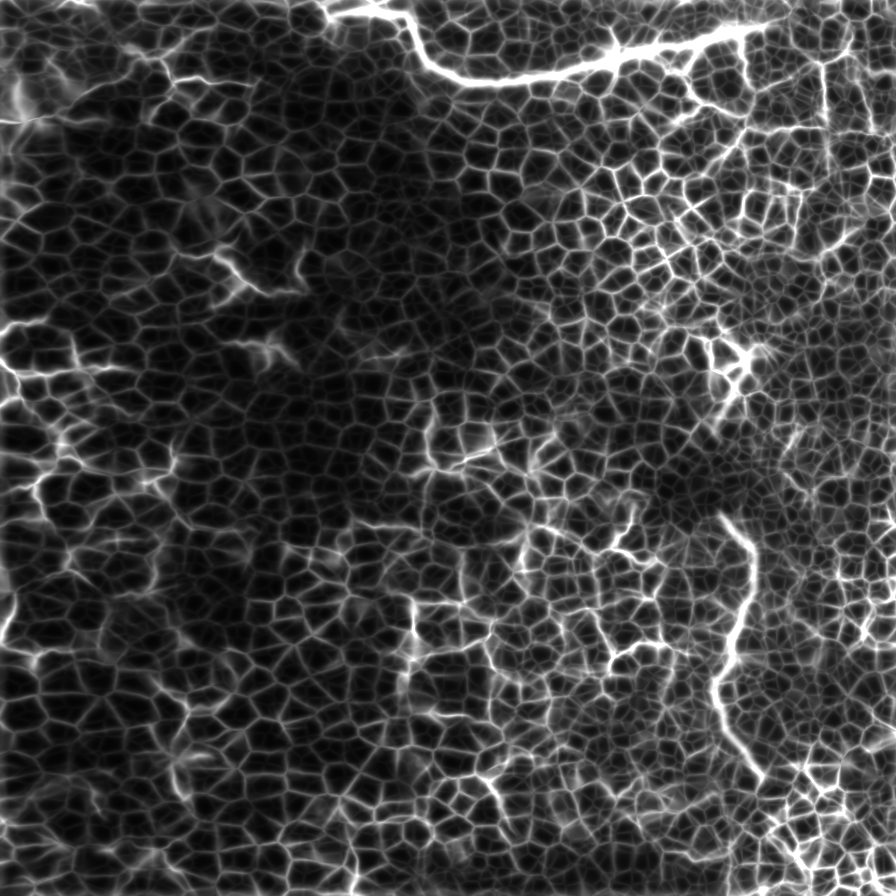
Give the GLSL for this texture, as a WebGL 2 fragment shader.

```glsl
#version 300 es
precision highp float;

uniform vec2 u_resolution;
out vec4 outColor;

#define COARSE_CELLS 15.0
#define MEDIUM_CELLS 36.0
#define FINE_CELLS 62.0
#define COARSE_GLOW 0.62
#define MEDIUM_GLOW 0.20
#define FINE_GLOW 0.06
#define HAZE 0.055
#define WARP 0.014
#define STRAND_WIDTH 0.0052

float hash(vec2 p) {
    vec3 q = fract(p.xyx * 0.1031);
    q += dot(q, q.yzx + 33.33);
    return fract((q.x + q.y) * q.z);
}

vec2 hash2(vec2 p) {
    return vec2(hash(p), hash(p + vec2(37.0, 91.0)));
}

float noise(vec2 p) {
    vec2 cell = floor(p);
    vec2 f = fract(p);
    f = f * f * (3.0 - 2.0 * f);
    float low = mix(hash(cell), hash(cell + vec2(1, 0)), f.x);
    float high = mix(hash(cell + vec2(0, 1)), hash(cell + vec2(1, 1)), f.x);
    return mix(low, high, f.y);
}

float fbm(vec2 p) {
    return 0.55 * noise(p) + 0.3 * noise(p * 2.1 + 17.0) + 0.15 * noise(p * 4.3 + 41.0);
}

// Soft membrane between neighbouring cells: 1 on the border, falling inwards.
float web(vec2 p, float falloff) {
    vec2 cell = floor(p);
    float nearest = 8.0;
    float second = 8.0;
    for (int y = -1; y <= 1; y++) {
        for (int x = -1; x <= 1; x++) {
            vec2 id = cell + vec2(x, y);
            float d = length(id + 0.05 + 0.9 * hash2(id) - p);
            second = min(second, max(nearest, d));
            nearest = min(nearest, d);
        }
    }
    float gap = second - nearest;
    float rounding = 0.4 * falloff;
    return exp(-(sqrt(gap * gap + rounding * rounding) - rounding) / falloff);
}

float wander(float t, float seed) {
    return fbm(vec2(t, seed)) - 0.5;
}

// Height of the long upper strand.
float upperPath(float x) {
    return 0.982 - 0.055 * smoothstep(0.45, 0.48, x) - 0.02 * smoothstep(0.47, 0.53, x)
        + 0.06 * smoothstep(0.52, 0.88, x) + 0.014 * wander(x * 34.0, 5.0);
}

// Sideways position of the broken strand on the right.
float sidePath(float y) {
    return 0.825 + 0.12 * wander(y * 9.0, 23.0);
}

// Bright core with a faint halo, corrected for the slope of the path.
float strand(float offset, float slope) {
    float d = abs(offset) / sqrt(1.0 + slope * slope) / STRAND_WIDTH;
    return exp(-d * d) + 0.2 * exp(-d * 0.3);
}

void main() {
    vec2 uv = gl_FragCoord.xy / u_resolution;

    // Cells are stretched sideways towards the left.
    vec2 p = vec2(uv.x * (0.64 + 0.2 * uv.x), uv.y);
    vec2 warp = vec2(fbm(uv * 24.0), fbm(uv * 24.0 + 60.0)) - 0.5;

    // Large regions of denser, paler tissue.
    float region = fbm(uv * 4.0 + 8.0) - 0.5;
    float density = smoothstep(0.25, 1.0, uv.x + 0.7 * region);
    density = max(density, 0.7 * smoothstep(0.84, 1.0, uv.y + 0.15 * region));

    // Webs of three sizes, each with uneven brightness.
    float patches = 0.3 + 3.0 * noise(uv * 31.0) * noise(uv * 9.0 + 5.0);
    float medium = web((p + 0.6 * WARP * warp) * MEDIUM_CELLS, 0.16);
    float fine = web((p + 0.4 * WARP * warp) * FINE_CELLS + 70.0, 0.22);
    float coarse = web((p + 2.0 * WARP * warp) * COARSE_CELLS + 30.0, 0.085);
    float lit = fbm(uv * 10.0 + 3.0) + 0.08 * density;
    float vivid = smoothstep(0.44, 0.78, lit) * (0.4 + 1.1 * noise(uv * 26.0 + 9.0));

    float shade = 0.012 + HAZE * density * (0.5 + fbm(uv * 16.0));
    shade += medium * patches * MEDIUM_GLOW * (0.9 + 0.9 * density);
    shade += fine * FINE_GLOW * (0.7 + 2.0 * density) * (0.5 + noise(uv * 22.0));
    shade += coarse * vivid * COARSE_GLOW;

    // Long strands, faded at their ends and gaps.
    float span = 0.004;
    float upperSlope = (upperPath(uv.x + span) - upperPath(uv.x - span)) / (2.0 * span);
    float upperFade = smoothstep(0.34, 0.42, uv.x) * smoothstep(0.88, 0.83, uv.x);
    shade += 0.9 * upperFade * strand(uv.y - upperPath(uv.x), upperSlope);

    float sideSlope = (sidePath(uv.y + span) - sidePath(uv.y - span)) / (2.0 * span);
    float sideFade = smoothstep(0.66, 0.6, uv.y) * smoothstep(0.36, 0.6, noise(vec2(uv.y * 13.0, 4.0)));
    shade += 0.65 * sideFade * strand(uv.x - sidePath(uv.y), sideSlope);

    // Pale rim of the canvas.
    vec2 inset = min(uv, 1.0 - uv);
    shade += 0.12 * smoothstep(0.012, 0.0, min(inset.x, inset.y));

    outColor = vec4(vec3(clamp(shade, 0.0, 1.0)), 1.0);
}
```
